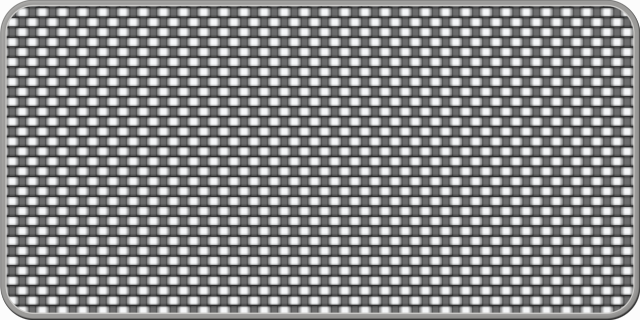
A Shadertoy shader for this pattern:

```glsl
// A basket weave of pale horizontal strands over dark vertical ones, in a bevelled
// metal frame. Each row of a repeated cell shifts by half a period; rounded-box
// distances cut the pale pads and the frame, and smooth ramps shade them.

float roundedBox(vec2 p, vec2 halfSize, float radius) {
    vec2 q = abs(p) - halfSize + radius;
    return length(max(q, 0.0)) + min(max(q.x, q.y), 0.0) - radius;
}

// Coverage of a shape from its signed distance, softened over a few pixels.
float cover(float dist, float pixel) {
    return 1.0 - smoothstep(-0.8 * pixel, 0.8 * pixel, dist);
}

vec3 weave(vec2 p, float pixel) {
    vec2 pitch = vec2(0.0630, 0.03107);
    vec2 cell = (p - vec2(0.6997, 0.651)) / pitch;
    float row = floor(cell.y + 0.5);
    cell.x += 0.5 * mod(row, 2.0);
    vec2 q = fract(cell + 0.5) - 0.5;
    vec2 a = abs(q);

    // Dark strand, rounded across and shaded where it dives under a pad
    float dark = mix(0.42, 0.29, smoothstep(0.08, 0.20, 0.5 - a.x));
    dark -= 0.13 * smoothstep(0.20, 0.5, a.y);

    // Shadow line between a pad and the strands above and below it
    float shadow = smoothstep(0.36, 0.46, a.y) * (1.0 - smoothstep(0.25, 0.34, a.x));
    dark = mix(dark, 0.18, shadow);

    // Pale pad, brightest in the middle and falling off toward its ends
    float pale = 0.97 - 0.40 * smoothstep(0.08, 0.31, a.x);
    pale -= 0.16 * smoothstep(0.16, 0.42, a.y);

    float pad = roundedBox(q * pitch, vec2(0.312, 0.41) * pitch, 0.002);
    float tone = mix(dark, pale, cover(pad, pixel));
    return tone * vec3(0.995, 1.0, 1.005);
}

// Frame tone by depth inward from the outer edge: rim, flat, bright lip.
vec3 frame(float depth, float slope) {
    float tone = mix(0.42, 0.61, smoothstep(0.0, 0.005, depth));
    tone += 0.05 * slope * (1.0 - smoothstep(0.006, 0.014, depth));
    tone = mix(tone, 0.80, smoothstep(0.014, 0.018, depth));
    return tone * vec3(1.0, 0.995, 0.985);
}

void mainImage(out vec4 fragColor, in vec2 fragCoord) {
    float pixel = 1.0 / iResolution.y;
    vec2 p = fragCoord * pixel;
    vec2 halfCanvas = 0.5 * iResolution.xy * pixel;
    vec2 c = p - halfCanvas - vec2(0.0, 0.002);
    float outer = roundedBox(c, halfCanvas - 0.001, 0.105);

    // Pale ground with a tight dark shadow at lower right
    float dropShadow = roundedBox(c - vec2(0.002, -0.004), halfCanvas - 0.001, 0.105);
    vec3 color = mix(vec3(0.99), vec3(0.18), cover(dropShadow, pixel));

    // Frame, lit from the upper left
    float slope = dot(c / halfCanvas, vec2(-0.5, 0.5));
    color = mix(color, frame(-outer, slope), cover(outer, pixel));

    // Woven sheet inside the lip
    color = mix(color, weave(p, pixel), cover(outer + 0.020, pixel));

    fragColor = vec4(clamp(color, 0.0, 1.0), 1.0);
}
```
